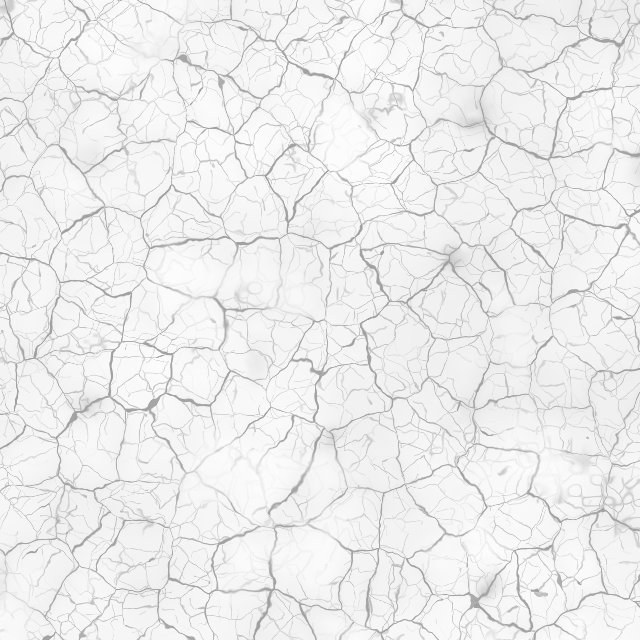
A Shadertoy shader for this texture:

```glsl
// White marble crazed with a nested network of fine grey veins, blots and soft haze.

vec2 hash2(vec2 p) {
    vec3 q = fract(vec3(p.xyx) * vec3(0.1031, 0.1030, 0.0973));
    q += dot(q, q.yzx + 33.33);
    return fract((q.xx + q.yz) * q.zy);
}

float noise(vec2 p) {
    vec2 i = floor(p), f = fract(p);
    f = f * f * (3.0 - 2.0 * f);
    return mix(mix(hash2(i).x, hash2(i + vec2(1, 0)).x, f.x),
               mix(hash2(i + vec2(0, 1)).x, hash2(i + vec2(1, 1)).x, f.x), f.y);
}

float fbm(vec2 p) {
    float sum = 0.0, amp = 0.53;
    for (int i = 0; i < 4; i++) {
        sum += amp * noise(p);
        p = mat2(1.6, 1.2, -1.2, 1.6) * p + 7.3;
        amp *= 0.5;
    }
    return sum;
}

vec2 noise2(vec2 p) {
    return vec2(noise(p), noise(p + 57.7)) - 0.5;
}

// x: distance to the nearest cell border, y: random value of that border, zw: cell id
vec4 voronoi(vec2 p) {
    vec2 base = floor(p), f = fract(p), nearCell = vec2(0), nearPoint = vec2(0);
    float best = 8.0;
    for (int j = -1; j <= 1; j++)
    for (int i = -1; i <= 1; i++) {
        vec2 g = vec2(i, j), r = g + hash2(base + g) - f;
        if (dot(r, r) < best) { best = dot(r, r); nearCell = g; nearPoint = r; }
    }
    vec4 result = vec4(8.0, 0.0, base + nearCell);
    for (int j = -2; j <= 2; j++)
    for (int i = -2; i <= 2; i++) {
        vec2 g = nearCell + vec2(i, j), r = g + hash2(base + g) - f, across = r - nearPoint;
        if (dot(across, across) < 1e-5) continue;
        float d = dot(0.5 * (nearPoint + r), normalize(across));
        if (d < result.x) result.xy = vec2(d, hash2(2.0 * base + g + nearCell + 91.0).y);
    }
    return result;
}

// Soft round spots scattered one per grid cell, 1 at the centre
float spots(vec2 p, float radius, float share) {
    float sum = 0.0;
    for (int j = -1; j <= 1; j++)
    for (int i = -1; i <= 1; i++) {
        vec2 cell = floor(p) + vec2(i, j), h = hash2(cell + 31.0);
        float d = length(p - cell - hash2(cell + 5.0)) / radius;
        sum = max(sum, step(h.x, share) * (0.5 + 0.5 * h.y) * exp(-d * d));
    }
    return sum;
}

// Coverage of a line of given half width, spread over a soft edge
float line(float d, float halfWidth, float soft) {
    return clamp((halfWidth - d) / soft + 0.5, 0.0, 1.0) * min(1.0, 2.0 * halfWidth / soft);
}

void mainImage(out vec4 fragColor, in vec2 fragCoord) {
    vec2 uv = fragCoord / iResolution.y;
    float pixel = 1.0 / iResolution.y;

    // Wandering vein paths, from broad bends to small jitter
    vec2 p = uv + 0.030 * noise2(uv * 8.0) + 0.017 * noise2(uv * 25.0)
           + 0.0065 * noise2(uv * 75.0) + 0.0022 * noise2(uv * 190.0);

    // Cloudy ground with bright haze that blurs the veins beneath it
    float cloud = fbm(uv * 5.0 + 3.0);
    float haze = smoothstep(0.58, 0.80, fbm(uv * 7.5 + 40.0));
    float smudge = spots(uv * 4.5 + 11.0, 0.13, 0.6) * smoothstep(0.25, 0.75, fbm(uv * 22.0));
    float soft = pixel + 0.003 * haze;
    float shade = 0.965 + 0.075 * (cloud - 0.5) + 0.02 * haze;

    // Main veins, swelling into blots where a spot touches them
    vec4 cell = voronoi(p * 11.5);
    float d = cell.x / 11.5;
    float blot = spots(uv * 8.0, 0.085, 0.85);
    float width = mix(0.0008, 0.0018, cell.y * cell.y) * (0.6 + 0.8 * noise(uv * 45.0)) + 0.0075 * blot * blot;
    float vein = line(d, width, soft) * mix(0.82, 1.0, cell.y) * (1.0 - 0.25 * haze);
    shade -= 0.024 * exp(-d / 0.010) * smoothstep(0.35, 0.65, noise(uv * 13.0));
    shade -= smudge * (0.09 + 0.16 * exp(-d / 0.008));

    // Fine veins restart inside every main cell, so they end at its border
    float fine = 0.0;
    for (int k = 0; k < 2; k++) {
        float scale = k == 0 ? 22.0 : 36.0;
        vec4 crack = voronoi(p * scale + 40.0 * hash2(cell.zw + 13.0 * float(k)));
        float dash = step(0.93, crack.y) * smoothstep(0.5, 0.8, noise(uv * 60.0));
        float strength = k == 0 ? smoothstep(0.02, 0.25, crack.y) : 0.65 * smoothstep(0.35, 0.6, crack.y);
        strength *= 0.6 + 0.4 * smoothstep(0.3, 0.6, noise(uv * 20.0 + 9.0));
        fine = max(fine, strength * line(crack.x / scale, 0.0006 + 0.001 * dash, soft));
    }

    // Rare loose squiggles
    float curl = abs(noise(uv * 60.0 + 70.0) - 0.5) / 80.0;
    float squiggle = line(curl, 0.0006, soft) * smoothstep(0.84, 0.88, noise(uv * 13.0 + 23.0));
    fine = max(fine, 0.7 * squiggle) * (1.0 - 0.4 * haze);

    shade = mix(min(shade, 0.99), 0.63, max(vein, fine));
    fragColor = vec4(vec3(shade), 1.0);
}
```
